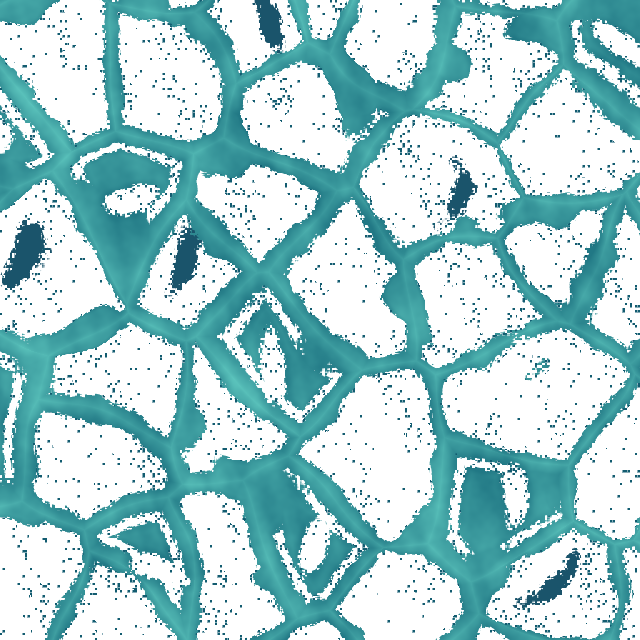
A WebGL 2 fragment shader for this texture:

```glsl
#version 300 es
precision highp float;
// Teal cell walls around ragged white chambers with dark specks and cores.
uniform vec2 u_resolution;
out vec4 fragColor;

const float CELLS = 5.5;    // chambers across the canvas
const float GRAINS = 256.0; // specks across the canvas
const vec3 WHITE = vec3(1.0);
const vec3 SPECK = vec3(0.07, 0.36, 0.44);
const vec3 CORE = vec3(0.10, 0.33, 0.42);
const vec3 TEAL_DEEP = vec3(0.13, 0.47, 0.52);
const vec3 TEAL_PALE = vec3(0.36, 0.77, 0.74);

struct Cell {
  float edge;  // distance to the nearest wall line
  vec2 offset; // position relative to the site
  vec2 id;
};

float hash(vec2 p, float seed) {
  vec3 h = fract(vec3(p.xyx + seed * 7.31) * vec3(0.1031, 0.1030, 0.0973));
  h += dot(h, h.yzx + 33.33);
  return fract((h.x + h.y) * h.z);
}

mat2 rotation(float angle) {
  float c = cos(angle), s = sin(angle);
  return mat2(c, s, -s, c);
}

float cornerSlope(vec2 corner, vec2 delta) {
  float angle = 6.2832 * hash(corner, 3.0);
  return dot(vec2(cos(angle), sin(angle)), delta);
}

// Gradient noise, about -0.7 to 0.7
float noise(vec2 p) {
  vec2 i = floor(p), f = p - i;
  vec2 w = f * f * f * (f * (f * 6.0 - 15.0) + 10.0);
  vec2 e = vec2(1.0, 0.0);
  float low = mix(cornerSlope(i, f), cornerSlope(i + e, f - e), w.x);
  float high = mix(cornerSlope(i + e.yx, f - e.yx), cornerSlope(i + 1.0, f - 1.0), w.x);
  return mix(low, high, w.y);
}

float fbm(vec2 p) {
  return noise(p) + 0.5 * noise(p * 2.03 + 17.0) + 0.25 * noise(p * 4.1 + 41.0);
}

vec2 site(vec2 id) {
  return id + 0.5 + 0.75 * (vec2(hash(id, 1.0), hash(id, 2.0)) - 0.5);
}

Cell findCell(vec2 p) {
  vec2 base = floor(p);
  Cell cell = Cell(8.0, vec2(0.0), base);
  float nearest = 8.0;
  for (int k = 0; k < 9; k++) {
    vec2 id = base + vec2(k % 3 - 1, k / 3 - 1);
    vec2 r = p - site(id);
    if (dot(r, r) < nearest) {
      nearest = dot(r, r);
      cell.offset = r;
      cell.id = id;
    }
  }
  for (int k = 0; k < 25; k++) {
    if (k == 12) continue;
    vec2 id = cell.id + vec2(k % 5 - 2, k / 5 - 2);
    vec2 across = site(id) - site(cell.id);
    float d = 0.5 * length(across) - dot(cell.offset, normalize(across));
    cell.edge = min(cell.edge, d);
  }
  return cell;
}

// Positive inside an ellipse, roughly a distance
float ellipse(vec2 p, vec2 radii) {
  return (1.0 - length(p / radii)) * min(radii.x, radii.y);
}

// Positive inside the white part of a cell
float chamber(Cell cell, vec2 p) {
  float wobble = 0.07 * noise(p * 2.6) + 0.04 * noise(p * 6.0);
  if (hash(cell.id, 4.0) < 0.22) {
    // Filled cells keep a small pill and part of a curved sliver
    vec2 r = rotation(6.2832 * hash(cell.id, 5.0)) * cell.offset;
    float pill = ellipse(r, vec2(0.24, 0.11)) + 0.5 * wobble;
    float sliver = 0.04 - abs(cell.edge - 0.15 + 0.5 * wobble);
    return max(pill, min(sliver, 0.4 * noise(p * 1.1 + 9.0) + 0.02));
  }
  float inset = mix(0.045, 0.115, hash(cell.id, 6.0));
  float bay = 0.8 * max(0.0, noise(p * 1.5 + 23.0) - 0.22);
  return cell.edge - inset - bay + wobble;
}

vec3 wallColor(Cell cell, vec2 p, float inside) {
  vec2 along = rotation(0.7) * p;
  float tone = 0.36 + 0.45 * fbm(p * 1.2 + 5.0);
  tone += 0.22 * noise(along * vec2(1.2, 7.0)) + 0.07 * noise(p * 14.0);
  tone += 0.28 * exp(-cell.edge * 22.0) - 0.14 * smoothstep(-0.07, 0.0, inside);
  return mix(TEAL_DEEP, TEAL_PALE, clamp(tone, 0.0, 1.0));
}

float coverage(float dist, float pixel) {
  return clamp(dist / pixel + 0.5, 0.0, 1.0);
}

void main() {
  float size = min(u_resolution.x, u_resolution.y);
  vec2 uv = gl_FragCoord.xy / size;
  vec2 p = rotation(0.65) * uv * CELLS + 20.0;
  vec2 warped = p + 0.26 * vec2(noise(p * 0.9), noise(p * 0.9 + 31.0));
  Cell cell = findCell(warped);
  float pixel = CELLS / size;

  // Square grains roughen every outline
  vec2 grain = floor(uv * GRAINS);
  vec2 inGrain = abs(fract(uv * GRAINS) - 0.5);
  float ragged = 0.035 * (hash(grain, 7.0) - 0.5);
  float inside = chamber(cell, p);
  float white = coverage(inside + ragged, pixel);

  // Specks gather in streaked clusters and along the rim
  float cluster = smoothstep(-0.25, 0.5, fbm(rotation(0.5) * p * vec2(1.6, 3.2)));
  float density = 0.015 + 0.13 * cluster * cluster + 0.09 * smoothstep(0.05, 0.0, inside);
  float square = coverage(0.5 - max(inGrain.x, inGrain.y), GRAINS / size);
  float speck = square * step(hash(grain, 8.0), density);

  // A few chambers hold a dark bent core
  vec2 r = rotation(6.2832 * hash(cell.id, 9.0)) * cell.offset;
  r.y += 1.2 * r.x * r.x;
  float core = ellipse(r, vec2(0.27, 0.10)) + 0.06 * noise(p * 5.0) + 1.5 * ragged;
  float hasCore = step(0.84, hash(cell.id, 10.0));

  vec3 fill = mix(WHITE, SPECK, speck);
  fill = mix(fill, CORE, hasCore * coverage(core, pixel));
  fragColor = vec4(mix(wallColor(cell, p, inside), fill, white), 1.0);
}
```
